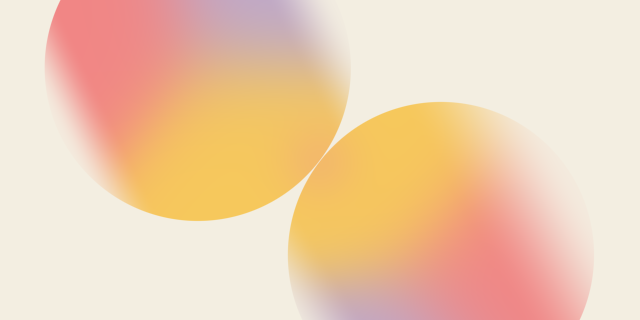
Give the GLSL for this background, as a Shadertoy shader.

```glsl
// Two touching discs filled with soft pink, lavender and yellow gradients on cream.

const vec3 CREAM    = vec3(0.953, 0.933, 0.882);
const vec3 PINK     = vec3(0.945, 0.525, 0.520);
const vec3 LAVENDER = vec3(0.740, 0.660, 0.800);
const vec3 YELLOW   = vec3(0.965, 0.785, 0.360);
const vec3 PEACH    = vec3(0.945, 0.690, 0.450);

const float BLEND_SHARPNESS = 3.2;

// Gaussian weight of a colour centred at a site
float weight(vec2 q, vec2 site) {
    vec2 d = q - site;
    return exp(-BLEND_SHARPNESS * dot(d, d));
}

// Normalised blend of three colour sites, in disc units
vec3 meshGradient(vec2 q, vec2 pinkSite, vec2 lavenderSite, vec2 yellowSite) {
    vec3 w = vec3(weight(q, pinkSite), weight(q, lavenderSite), weight(q, yellowSite));
    return (PINK * w.x + LAVENDER * w.y + YELLOW * w.z) / (w.x + w.y + w.z);
}

// Dissolves a colour into cream along a direction
vec3 fadeToCream(vec3 colour, vec2 q, vec2 direction, float start, float end) {
    return mix(colour, CREAM, 0.96 * smoothstep(start, end, dot(q, direction)));
}

// Antialiased coverage of a disc
float discMask(vec2 p, vec2 centre, float radius, float pixel) {
    return smoothstep(pixel, -pixel, distance(p, centre) - radius);
}

void mainImage(out vec4 fragColor, in vec2 fragCoord) {
    vec2 p = fragCoord / iResolution.y;
    float pixel = 0.75 / iResolution.y;

    float radius = 0.4785;
    vec2 upperCentre = vec2(0.618, 0.788);
    vec2 lowerCentre = vec2(1.378, 0.203);
    vec2 upperQ = (p - upperCentre) / radius;
    vec2 lowerQ = (p - lowerCentre) / radius;

    // Warm glow around the point where the discs touch
    vec2 fromTouch = p - 0.5 * (upperCentre + lowerCentre);
    float touchGlow = 0.6 * exp(-dot(fromTouch, fromTouch) / 0.015);

    // Upper disc: pink left, lavender top, yellow lower right
    vec3 upper = meshGradient(upperQ, vec2(-0.65, 0.3), vec2(0.45, 0.55), vec2(0.4, -0.5));
    upper = mix(upper, PEACH, touchGlow);
    upper = fadeToCream(upper, upperQ, vec2(-0.9, -0.44), 0.65, 1.0);
    upper = fadeToCream(upper, upperQ, vec2(0.9, 0.44), 0.6, 1.0);

    // Lower disc: yellow upper left, lavender bottom, pink right
    vec3 lower = meshGradient(lowerQ, vec2(0.45, -0.2), vec2(-0.35, -0.85), vec2(-0.45, 0.55));
    lower = mix(lower, PEACH, touchGlow);
    lower = fadeToCream(lower, lowerQ, vec2(0.88, 0.48), 0.25, 1.0);
    lower = fadeToCream(lower, lowerQ, vec2(-0.85, -0.53), 0.65, 1.08);

    // Composite over the cream ground
    vec3 colour = mix(CREAM, upper, discMask(p, upperCentre, radius, pixel));
    colour = mix(colour, lower, discMask(p, lowerCentre, radius, pixel));
    fragColor = vec4(colour, 1.0);
}
```
